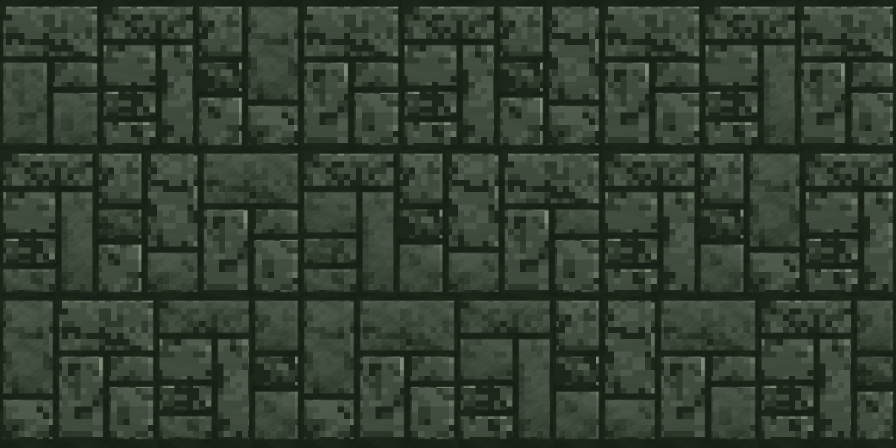
Reproduce this texture procedurally as a Shadertoy shader.

```glsl
// Mossy green dungeon masonry: three courses of a repeating four-block pattern.
// Each block is cut into stones by straight splits, then shaded on a coarse
// pixel grid with ragged rims, stains and cracks, plus wear for each repeat.
#define SHEET vec2(768.0, 384.0) // design units over the canvas
#define PERIOD 258.0             // width of one repeat
#define COURSE 126.0             // height of one course
#define GRAIN 5.25               // size of a coarse pixel
#define JOINT 2.6                // half width of a joint
#define BASE_TONE 2.35
#define RIM_LIGHT 1.9
#define RIM_SHADE 2.3
#define STAIN 1.8
#define WORN_SHARE 0.3

const vec3 RAMP[6] = vec3[6](
    vec3(0.11, 0.15, 0.10), vec3(0.19, 0.24, 0.18), vec3(0.26, 0.31, 0.25),
    vec3(0.31, 0.36, 0.30), vec3(0.40, 0.46, 0.39), vec3(0.50, 0.55, 0.48));

vec3 toneColor(float tone) {
    tone = clamp(tone, 0.0, 4.999);
    int i = int(tone);
    return mix(RAMP[i], RAMP[i + 1], fract(tone));
}

float hash(vec2 p) {
    vec3 h = fract(p.xyx * 0.1031);
    h += dot(h, h.yzx + 33.33);
    return fract((h.x + h.y) * h.z);
}

// Cellular noise: distance to the nearest scattered point
float cellular(vec2 p) {
    vec2 home = floor(p);
    float nearest = 2.0;
    for (int k = 0; k < 9; k++) {
        vec2 c = home + vec2(k % 3 - 1, k / 3 - 1);
        nearest = min(nearest, distance(p, c + vec2(hash(c), hash(c + 71.3))));
    }
    return nearest;
}

// Layered sines for soft mottling
float mottle(vec2 p) {
    return 0.5 * sin(p.x * 0.11 + 1.7 * sin(p.y * 0.13))
         + 0.3 * sin(p.y * 0.37 + 2.0 * sin(p.x * 0.19))
         + 0.2 * sin(p.x * 0.61 + p.y * 0.83);
}

// Keep the side of a cut that holds the point
void cut(float at, float p, inout float lo, inout float hi) {
    if (p < at) hi = min(hi, at); else lo = max(lo, at);
}

vec3 masonry(vec2 pos) {
    // Course, repeat and block; y runs downward
    float y = pos.y - 2.0;
    float row = clamp(floor(y / COURSE), 0.0, 2.0);
    float shift = row < 0.5 ? 0.0 : (row < 1.5 ? 86.0 : 210.0);
    float turn = floor((pos.x + shift) / PERIOD);
    float u = pos.x + shift - turn * PERIOD;
    float start = 0.0, end = 86.0;
    int block = 0;
    if (u >= 86.0)  { block = 1; start = 86.0;  end = 168.0; }
    if (u >= 168.0) { block = 2; start = 168.0; end = 210.0; }
    if (u >= 210.0) { block = 3; start = 210.0; end = PERIOD; }
    vec2 p = vec2(u - start, y - row * COURSE);
    // The upper courses close with a different block at the right end
    float closing = 684.0 + 4.0 * row;
    if (row < 1.5 && pos.x >= closing) {
        block = int(row);
        p.x = pos.x - closing;
        end = start + 86.0;
    }
    vec2 lo = vec2(0.0, 1.0);
    vec2 hi = vec2(min(end - start, SHEET.x - pos.x + p.x), COURSE - 1.0);

    // Split the block into stones
    float cap = block == 1 ? 34.0 : (block == 3 ? 86.0 : 49.0);
    cut(cap, p.y, lo.y, hi.y);
    if (block < 2 && p.y >= cap) cut(block == 0 ? 43.0 : 50.0, p.x, lo.x, hi.x);
    if (block == 0 && p.y >= cap && p.x >= 43.0) cut(75.0, p.y, lo.y, hi.y);
    if (block == 1 && p.y >= cap && p.x < 50.0) {
        cut(74.0, p.y, lo.y, hi.y);
        cut(100.0, p.y, lo.y, hi.y);
    }
    if (block == 2) cut(79.0, p.y, lo.y, hi.y);
    bool sunken = (block == 1 && lo.y == 74.0) || (block == 2 && lo.y == 49.0);

    // Coarse grid and distances to the stone edges
    vec2 grid = floor(p / GRAIN);
    vec2 q = (grid + 0.5) * GRAIN;
    vec2 seed = vec2(float(block) * 37.0 + 5.0, float(block) * 19.0);
    float speck = hash(grid + seed);
    float fleck = hash(grid + seed + 53.0);
    vec2 fromLo = max(q - lo - JOINT, 0.0);
    vec2 fromHi = max(hi - q - JOINT, 0.0);

    // Light on the top and right rims, ragged shade on the left and bottom
    float tone = BASE_TONE + 0.5 * mottle(q + seed * 3.0);
    tone += RIM_LIGHT * (exp(-fromLo.y / 4.0) + exp(-fromHi.x / 4.5)) * smoothstep(0.2, 0.7, speck);
    tone -= RIM_SHADE * (exp(-fromHi.y / 5.0) + 0.7 * exp(-fromLo.x / 4.0)) * smoothstep(0.2, 0.7, fleck);
    // Stains and bent cracks
    float blot = cellular(q / 23.0 + seed) + 0.25 * (speck - 0.5);
    tone -= STAIN * (1.0 - smoothstep(0.18, 0.32, blot));
    float bend = block == 3 ? 36.0 - 0.5 * abs(q.x - 25.0) : cap - 6.0 - 0.5 * abs(q.x - 44.0);
    if (block != 2 && lo.y < 2.0 && fleck > 0.25 && abs(q.y - bend) < 4.0) tone -= 1.9;
    if (sunken) tone -= 1.3 - 1.2 * step(0.7, speck);

    // Worn stones lose the coarse steps and darken downward
    float worn = step(hash(lo + seed + vec2(turn * 7.0, row * 13.0)), WORN_SHARE);
    float depth = (p.y - lo.y) / (hi.y - lo.y);
    float softTone = 2.4 - 0.9 * depth + 0.5 * mottle(p * 1.3 + seed) + 0.3 * (tone - BASE_TONE);
    tone = mix(floor(tone + 0.5), softTone, worn * 0.75);
    tone += 0.15 * mottle(p * vec2(0.7, 1.9) + turn * 9.0) - 0.25 * depth;

    // Dark joints
    vec2 inner = min(p - lo, hi - p);
    float face = smoothstep(-0.6, 0.9, min(inner.x, inner.y) - JOINT);
    return mix(RAMP[0] * (0.9 + 0.12 * mottle(p)), toneColor(tone), face);
}

void mainImage(out vec4 fragColor, in vec2 fragCoord) {
    // Average four samples for smooth edges
    vec3 sum = vec3(0.0);
    for (int k = 0; k < 4; k++) {
        vec2 uv = (fragCoord + vec2(k % 2, k / 2) * 0.5 - 0.25) / iResolution.xy;
        sum += masonry(vec2(uv.x, 1.0 - uv.y) * SHEET);
    }
    fragColor = vec4(sum * 0.25, 1.0);
}
```
